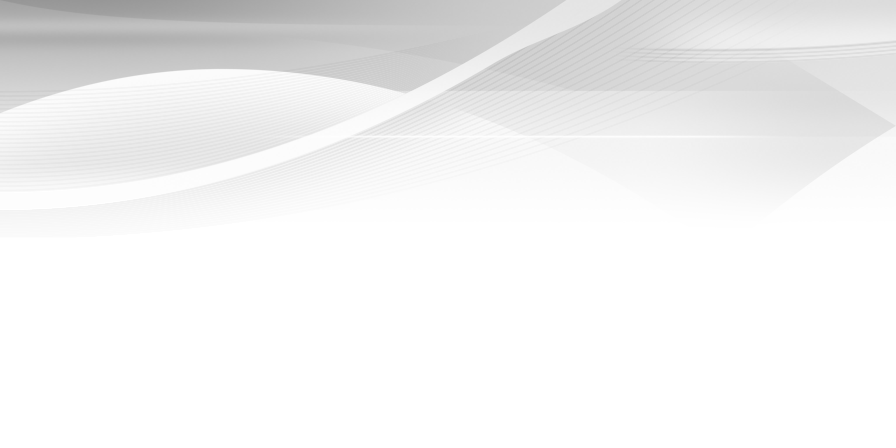
A Shadertoy shader for this background:

```glsl
// Pale grey backdrop of sweeping ribbons, fans of fine lines and soft veils fading to white.
const float FADE_END = 0.53;            // depth where everything turns white
const float VEIL_TOP = 0.203;           // upper horizontal veil edge
const float VEIL_LOW = 0.305;           // lower horizontal veil edge
const vec2 ARC_PEAK = vec2(0.495, 0.154);
const float RIBBON_START = 0.43;
const float RIBBON_BEND = 0.269;
const float RIBBON_WIDTH = 0.038;
const float OUTER_LINES = 19.0;
const float INNER_LINES = 24.0;
const float LINE_INK = 0.045;
const vec2 WEDGE_TIP = vec2(2.0, 0.281);
const float GRAIN = 0.004;

float hash(vec2 p) {
    return fract(sin(dot(p, vec2(12.9898, 78.233))) * 43758.5453);
}

// Antialiased step: 1 where the signed value is positive
float side(float d) {
    float w = 0.8 / iResolution.y;
    return smoothstep(-w, w, d);
}

float gauss(float x, float width) {
    return exp(-x * x / (width * width));
}

// Evenly spaced lines across a 0..1 fan parameter; spacing is in canvas units
float fanLines(float t, float count, float spacing) {
    float d = abs(fract(t * count) - 0.5) * spacing;
    float w = 1.0 / iResolution.y;
    return (1.0 - smoothstep(0.0008, 0.0008 + w, d)) * step(0.0, t) * step(t, 1.0);
}

// Greys above the main arc, darkest in the upper left
float upperTone(float x, float y) {
    float left = 1.0 - smoothstep(0.15, 1.15, x);
    float right = mix(0.79, 0.87, smoothstep(0.9, 2.0, x)) + 0.12 * y;
    float dark = 0.64 + 0.95 * y;
    dark += 0.06 * gauss(y - 0.058, 0.018) - 0.045 * gauss(y - 0.088, 0.02);
    float tone = mix(right, dark, left);
    // thin dark sheet along the top edge
    float sheet = 0.058 * (1.0 - exp(-4.0 * x));
    tone -= 0.05 * side(sheet - y) * (1.0 - smoothstep(0.3, 1.3, x));
    // faint descending fold
    float fold = 0.08 + 0.13 * (x - 0.6) * (x + 0.1);
    float foldFade = smoothstep(0.5, 0.9, x) * (1.0 - smoothstep(1.2, 1.5, x));
    return tone + 0.025 * side(y - fold) * foldFade;
}

// Bright sheets and thin lines in the upper right corner
float cornerSheets(float tone, float x, float y) {
    float fade = smoothstep(1.38, 1.65, x);
    float sheet = 0.109 - 0.12 * (x - 1.6) * (x - 1.6);
    float above = side(sheet - y) * fade;
    tone = mix(tone, mix(0.86, 0.95, smoothstep(0.0, 0.1, y)), above * 0.85);
    float band = side(y - sheet - 0.004) * side(sheet + 0.032 - y);
    tone = mix(tone, 0.94, band * fade * 0.65);
    float t = (y - sheet) / 0.034;
    return tone - 0.05 * fanLines(t, 4.0, 0.0085) * smoothstep(1.35, 1.5, x);
}

void mainImage(out vec4 fragColor, in vec2 fragCoord) {
    // x runs rightwards, y is depth below the top edge, both in canvas heights
    float x = fragCoord.x / iResolution.y;
    float y = 1.0 - fragCoord.y / iResolution.y;
    float fade = 1.0 - smoothstep(0.32, FADE_END, y);

    // Curves
    float ribbonTop = RIBBON_START - RIBBON_BEND * x * x;
    float ribbonLow = ribbonTop + RIBBON_WIDTH + 0.05 * smoothstep(1.1, 1.4, x);
    float dx = x - ARC_PEAK.x;
    float arc = ARC_PEAK.y + (dx < 0.0 ? 0.403 : 0.326) * dx * dx;
    float underArc = side(y - arc);
    float aboveRibbon = side(ribbonTop - y);

    // Base tones with stepped horizontal veils
    float tone = cornerSheets(upperTone(x, y), x, y);
    float veils = mix(0.90, 0.94, smoothstep(VEIL_TOP, VEIL_LOW, y));
    tone = mix(tone, veils, side(y - VEIL_TOP) * smoothstep(0.5, 0.95, x));
    tone = mix(tone, 0.955, side(y - VEIL_LOW) * smoothstep(0.3, 0.8, x));

    // Wedge pointing at the right edge
    float upperLine = WEDGE_TIP.y - 0.61 * (WEDGE_TIP.x - x);
    float run = WEDGE_TIP.x - x;
    float lowerLine = WEDGE_TIP.y + 0.6 * run + 0.35 * run * run;
    float inWedge = side(y - upperLine) * side(lowerLine - y);
    tone -= 0.05 * inWedge * smoothstep(1.4, 1.9, x) * smoothstep(0.06, 0.25, y);
    tone += 0.02 * side(y - lowerLine) * smoothstep(1.6, 1.8, x);

    // Bright lens between arc and ribbon, and the lighter area to its right
    float lens = mix(0.985, 0.91, smoothstep(0.0, 0.19, y - arc));
    lens = mix(lens, 0.97, smoothstep(0.36, 0.43, y));
    tone = mix(tone, lens, underArc * aboveRibbon);
    float below = mix(0.87, 0.95, smoothstep(0.16, 0.36, y));
    below = mix(below, 0.975, smoothstep(0.0, 0.13, y - ribbonLow));
    tone = mix(tone, below, underArc * side(y - ribbonLow) * 0.9);

    // Fan of lines below the ribbon
    float outerSpan = 0.065 + 0.138 * x * x;
    float s = (y - 0.469 + RIBBON_BEND * x * x) / outerSpan;
    float outerInk = fanLines(s, OUTER_LINES, outerSpan / OUTER_LINES);
    tone -= LINE_INK * outerInk * (1.0 - 0.6 * s) * (1.0 - smoothstep(1.5, 1.9, x));

    // Fan of lines above the ribbon
    float innerSpan = max(0.23 - 0.159 * x * x, 0.01);
    float t = (ribbonTop - y) / innerSpan;
    float innerInk = fanLines(t, INNER_LINES, innerSpan / INNER_LINES);
    tone -= LINE_INK * 0.6 * innerInk * (1.0 - smoothstep(0.85, 1.15, x));

    // Fade out, then ribbon and highlight line on top
    tone = mix(1.0, tone, fade + 0.45 * (1.0 - fade) * side(FADE_END - y) * side(1.0 - s) * (1.0 - smoothstep(0.2, 1.2, x)));
    float ribbon = side(y - ribbonTop) * side(ribbonLow - y);
    tone = mix(tone, mix(0.90, 0.99, smoothstep(0.0, 0.3, y)), ribbon * 0.95);
    float glint = gauss(y - VEIL_LOW, 0.0025) * smoothstep(0.5, 0.9, x);
    tone = mix(tone, 1.0, glint * (1.0 - smoothstep(1.5, 1.8, x)) * 0.85);

    tone += GRAIN * (hash(floor(vec2(x, y) * 256.0)) - 0.5) * fade;
    fragColor = vec4(vec3(clamp(tone, 0.0, 1.0)), 1.0);
}
```
